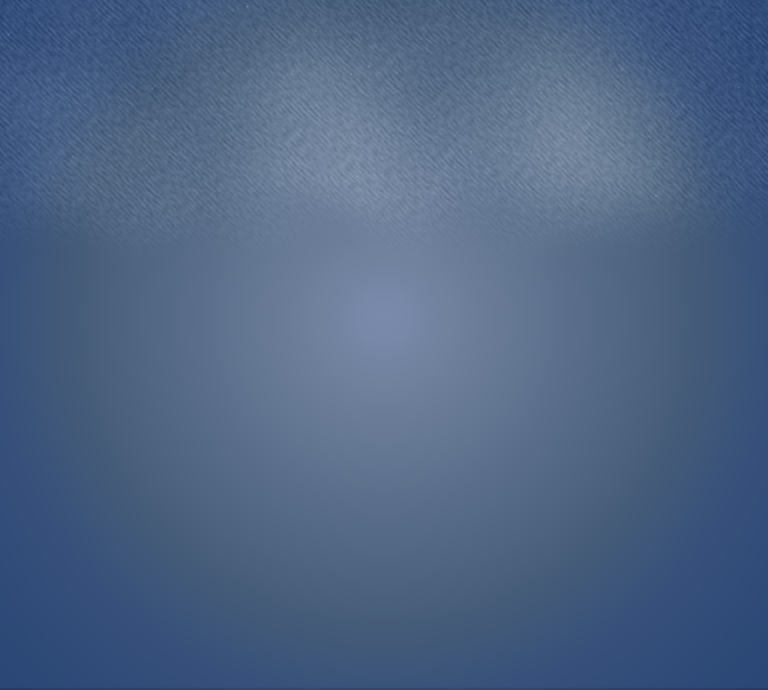
This background is drawn by a WebGL 2 fragment shader. Its source:

```glsl
#version 300 es
precision highp float;

#define GLOW_CENTER vec2(0.0, 0.039)
#define CLOTH_START 0.11
#define CLOTH_FULL 0.25
#define PATCH_SPACING 0.373
#define PATCH_OFFSET -0.08
#define WEAVE_FREQ 165.0
#define WEAVE_AMOUNT 0.022
#define GRAIN_AMOUNT 0.06
#define FLECK_CELLS 34.0

uniform vec2 u_resolution;
out vec4 fragColor;

const vec3 CORE = vec3(0.475, 0.540, 0.670);
const vec3 HALO = vec3(0.435, 0.503, 0.613);
const vec3 SLATE = vec3(0.265, 0.355, 0.470);
const vec3 BLUE = vec3(0.210, 0.313, 0.482);
const vec3 NAVY = vec3(0.170, 0.280, 0.460);
const vec3 SHEEN = vec3(1.0, 0.93, 0.76);

vec2 hash2(vec2 p) {
    vec3 q = fract(p.xyx * vec3(0.1031, 0.1030, 0.0973));
    q += dot(q, q.yzx + 33.33);
    return fract((q.xx + q.yz) * q.zy);
}

float cornerSlope(vec2 cell, vec2 corner, vec2 f) {
    float angle = 6.28319 * hash2(cell + corner).x;
    return dot(vec2(cos(angle), sin(angle)), f - corner);
}

float gradientNoise(vec2 p) {
    vec2 i = floor(p), f = fract(p);
    vec2 u = f * f * f * (f * (f * 6.0 - 15.0) + 10.0);
    float low = mix(cornerSlope(i, vec2(0, 0), f), cornerSlope(i, vec2(1, 0), f), u.x);
    float high = mix(cornerSlope(i, vec2(0, 1), f), cornerSlope(i, vec2(1, 1), f), u.x);
    return mix(low, high, u.y);
}

// Radial backdrop from a pale core to navy corners
vec3 backdrop(float r) {
    vec3 c = mix(CORE, HALO, smoothstep(0.0, 0.12, r));
    c = mix(c, SLATE, clamp((r - 0.10) / 0.36, 0.0, 1.0));
    c = mix(c, BLUE, smoothstep(0.44, 0.59, r));
    return mix(c, NAVY, smoothstep(0.55, 0.76, r));
}

// Soft light patches, brighter towards the right
float patches(vec2 p) {
    float sum = 0.0;
    for (int i = -1; i <= 1; i++) {
        float k = float(i);
        vec2 d = p - vec2(PATCH_OFFSET + PATCH_SPACING * k, 0.30);
        d.x += 0.25 * d.y;
        sum += (0.088 + 0.037 * k) * exp(-dot(d * d, vec2(58.0, 36.0)));
    }
    return sum;
}

// Fine diagonal threads broken up by stretched noise
float weave(vec2 p) {
    vec2 q = vec2(p.x - p.y, p.x + p.y) * 0.7071;
    float pixel = WEAVE_FREQ / u_resolution.y;
    float visible = 1.0 - smoothstep(0.45, 0.9, pixel);
    float wobble = gradientNoise(p * 28.0);
    float thread = sin(6.28319 * (q.y * WEAVE_FREQ + 0.6 * wobble));
    float grain = gradientNoise(q * vec2(90.0, 200.0));
    grain += 0.5 * gradientNoise(p * 230.0 + 17.0);
    return visible * (WEAVE_AMOUNT * thread * (0.7 + wobble) + GRAIN_AMOUNT * grain);
}

// Sparse pale lint, one possible speck in each cell
float flecks(vec2 p) {
    vec2 cell = floor(p * FLECK_CELLS);
    vec2 seed = hash2(cell + 71.0);
    vec2 d = fract(p * FLECK_CELLS) - mix(vec2(0.25), vec2(0.75), seed);
    d = vec2(d.x - d.y, (d.x + d.y) * 1.8);
    float present = step(0.93, hash2(cell + 9.0).y);
    return present * (1.0 - smoothstep(0.03, 0.13, length(d)));
}

void main() {
    vec2 p = (gl_FragCoord.xy - 0.5 * u_resolution) / u_resolution.y;
    vec3 color = backdrop(length(p - GLOW_CENTER));

    // Cloth covers the upper part and fades out below
    float edge = p.y + 0.06 * gradientNoise(p * 7.0);
    float cloth = smoothstep(CLOTH_START, CLOTH_FULL, edge);
    float mottle = 0.025 * gradientNoise(p * 9.0 + 4.0);
    color += cloth * SHEEN * (patches(p) + mottle + 0.012);
    color += cloth * (weave(p) + 0.10 * flecks(p));

    // Thin shade along the bottom edge
    color *= 1.0 - 0.15 * (1.0 - smoothstep(0.0, 0.005, p.y + 0.5));
    fragColor = vec4(clamp(color, 0.0, 1.0), 1.0);
}
```
